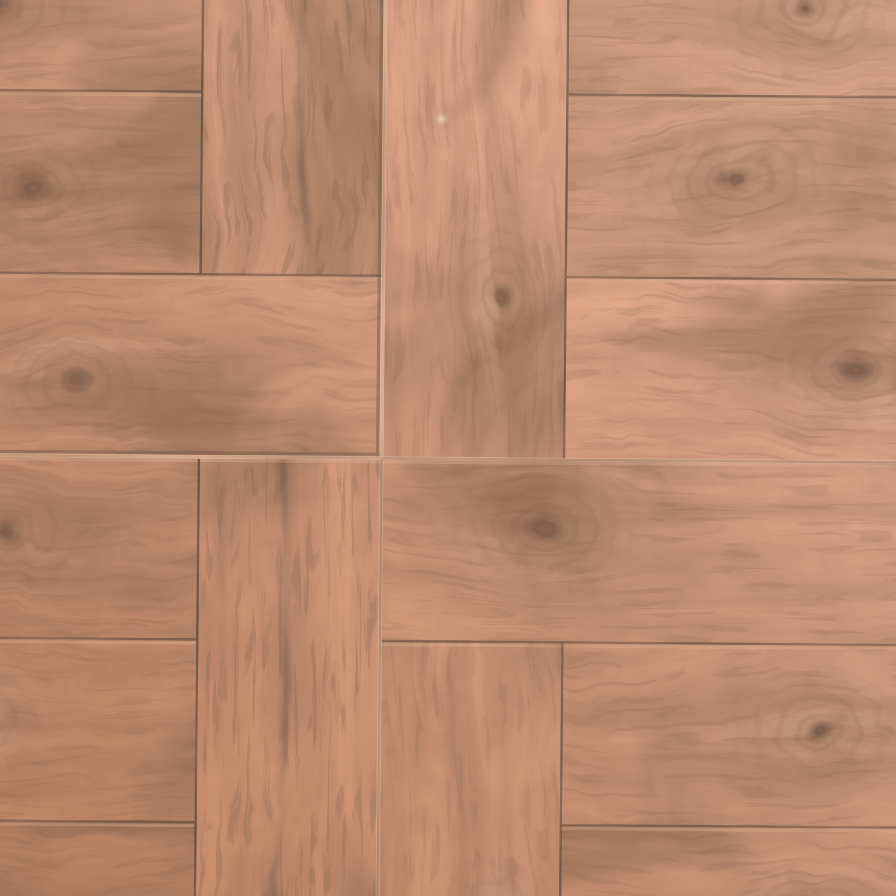
Give the GLSL for this texture, as a Shadertoy shader.

```glsl
#define PITCH 0.2038
#define CENTRE vec2(0.4258, 0.4885)
#define SKEW vec2(-0.009, 0.008)
#define SEAM 0.0065
#define GRAIN 0.075
#define PORES 0.15
#define SMUDGE 0.40
#define KNOT_DARK 0.55
#define WOOD_DEEP vec3(0.710, 0.500, 0.370)
#define WOOD_PALE vec3(0.840, 0.640, 0.535)
#define STAIN vec3(0.470, 0.350, 0.285)
#define PALE_EDGE vec3(0.870, 0.700, 0.580)

float hash(vec2 v) {
    return fract(sin(dot(v, vec2(127.1, 311.7))) * 43758.5);
}

// Layered, rotated and warped sines, roughly -0.8 to 0.8
float layers(vec2 p, float seed) {
    float sum = 0.0, amp = 0.5;
    p += seed * vec2(37.0, 61.0);
    for (int i = 0; i < 6; i++) {
        p = mat2(0.8, -0.6, 0.6, 0.8) * p * 1.5 + 1.7;
        p += 0.6 * sin(p.yx * 1.3);
        sum += amp * sin(p.x) * sin(p.y);
        amp *= 0.64;
    }
    return sum;
}

// Crisp line of half width w with an edge one pixel soft
float line(float d, float w, float px) {
    return 1.0 - smoothstep(w - 0.6 * px, w + 0.6 * px, abs(d));
}

float glow(float d, float w) {
    return exp(-d * d / (w * w));
}

// Bounds of the plank under q; the layout has half-turn symmetry
void plankBounds(vec2 q, out vec2 lo, out vec2 hi, out bool upright) {
    vec2 cell = floor(q);
    upright = cell.x == 0.0 || (cell.x == -1.0 && cell.y >= 1.0);
    lo = cell;
    hi = cell + 1.0;
    if (upright) {
        lo.y = cell.x < 0.0 ? 1.0 : 0.0;
        hi.y = 6.0;
    } else if (q.x > 0.0) {
        lo.x = 1.0;
        hi.x = 6.0;
    } else {
        lo.x = -6.0;
        hi.x = cell.y == 0.0 ? 0.0 : -1.0;
    }
}

// g.x runs along the plank from its inner end, g.y across it
vec3 wood(vec2 g, vec3 base, float seed, bool veined) {
    float wander = layers(vec2(g.x * 0.8, g.y * 0.7), seed);
    vec2 knot = vec2(0.8 + 1.1 * hash(vec2(seed, 3.0)), 0.35 + 0.3 * hash(vec2(seed, 7.0)));
    vec2 d = g - knot + 0.05 * wander;
    float bulge = veined ? 0.0 : exp(-dot(d * vec2(2.4, 3.6), d * vec2(2.4, 3.6)));

    // Grain lines part around the knot
    vec2 flow = vec2(g.x, d.y * (1.0 - 0.65 * bulge) + (veined ? 0.03 : 0.07) * wander);
    float streak = layers(flow * vec2(0.9, 8.0), seed + 0.3);
    float pore = layers(flow * vec2(3.5, 36.0), seed + 0.6);
    float cloud = layers(g * vec2(0.8, 1.6), seed + 0.9);
    float mottle = layers(g * vec2(7.0, 14.0), seed + 0.2);

    vec3 col = base * (1.0 + GRAIN * streak + 0.025 * mottle + 0.10 * (hash(vec2(seed, 1.0)) - 0.5));
    col = mix(col, STAIN, SMUDGE * smoothstep(0.0, 0.8, cloud));
    col = mix(col, STAIN, (veined ? 1.7 : 1.0) * PORES * smoothstep(0.1, 0.6, pore));
    col = mix(col, PALE_EDGE, 0.45 * bulge * smoothstep(0.0, 0.5, streak + 0.3 * mottle));

    if (veined) {
        // Dark heart line wandering down the plank
        float v = g.y - 0.54 + 0.06 * layers(vec2(g.x * 1.2, 0.0), seed) + 0.012 * mottle;
        float broken = 0.65 + 0.35 * sin(g.x * 5.0 + seed * 20.0);
        col = mix(col, STAIN, broken * (0.42 * glow(v, 0.025) + 0.20 * glow(v, 0.13)));
    } else {
        // Knot core with a ragged rim, faint rings and a soft halo
        float r = length(d * vec2(1.0, 1.35)) + 0.05 * streak + 0.02 * mottle;
        float size = 0.08 + 0.06 * hash(vec2(seed, 5.0));
        float halo = exp(-dot(d * vec2(1.6, 3.5), d * vec2(1.6, 3.5)));
        float core = 1.0 - smoothstep(0.1 * size, 1.3 * size, r);
        float rings = smoothstep(0.2, 1.0, sin(r * 55.0 + 3.0 * wander)) * bulge;
        col = mix(col, STAIN, 0.22 * halo + 0.12 * rings + KNOT_DARK * core);
    }
    return col;
}

void mainImage(out vec4 fragColor, in vec2 fragCoord) {
    vec2 uv = fragCoord / iResolution.y;
    vec2 p = uv - CENTRE;
    p = (p + SKEW * p.yx) / PITCH;
    float px = 1.0 / (iResolution.y * PITCH);

    float turn = p.y < 0.0 ? -1.0 : 1.0;
    vec2 q = p * turn, lo, hi;
    bool upright;
    plankBounds(q, lo, hi, upright);

    vec2 g = upright ? (q - lo).yx : vec2(q.x > 0.0 ? q.x - lo.x : hi.x - q.x, q.y - lo.y);
    float seed = hash(lo + vec2(0.37, 0.71) * turn + hi * 0.13);

    // Light grows pinker and brighter towards the upper right
    vec3 base = mix(WOOD_DEEP, WOOD_PALE, dot(uv, vec2(0.5, 0.5)));
    vec3 col = wood(g, base, seed, upright && p.x < 0.0);

    // Crisp printed joints; level ones are fainter with a pale lip below
    vec2 gap = min(q - lo, hi - q);
    bool level = gap.y < gap.x;
    float below = (turn > 0.0 ? hi.y - q.y : q.y - lo.y);
    float uneven = 0.85 + 0.15 * sin(p.x * 4.3 + 2.0 * sin(p.y * 3.1));
    col = mix(col, PALE_EDGE, 0.40 * uneven * line(below - 0.02, 0.008, px));
    col = mix(col, STAIN * 0.8, uneven * (level ? 0.62 : 0.78) * line(min(gap.x, gap.y), SEAM, px));

    // Pale worn joints between whole tiles, strongest up and to the left
    vec2 wear = vec2(p.y > 0.0 ? 0.95 : 0.65, p.x < 0.0 ? 0.90 : 0.65) * uneven;
    float shade = max(line(p.x + 0.022, 0.009, px) * step(0.0, p.y),
        line(p.y - 0.022, 0.009, px) * step(p.x, 0.0));
    col = mix(col, STAIN, 0.50 * shade);
    col = mix(col, PALE_EDGE, max(line(p.x, 0.011, px) * wear.x, line(p.y, 0.011, px) * wear.y));

    // One small chip in the surface
    float chip = length(p - vec2(0.31, 1.86));
    col = mix(col, vec3(0.92, 0.80, 0.71), 0.9 * glow(chip, 0.025));

    fragColor = vec4(col, 1.0);
}
```
